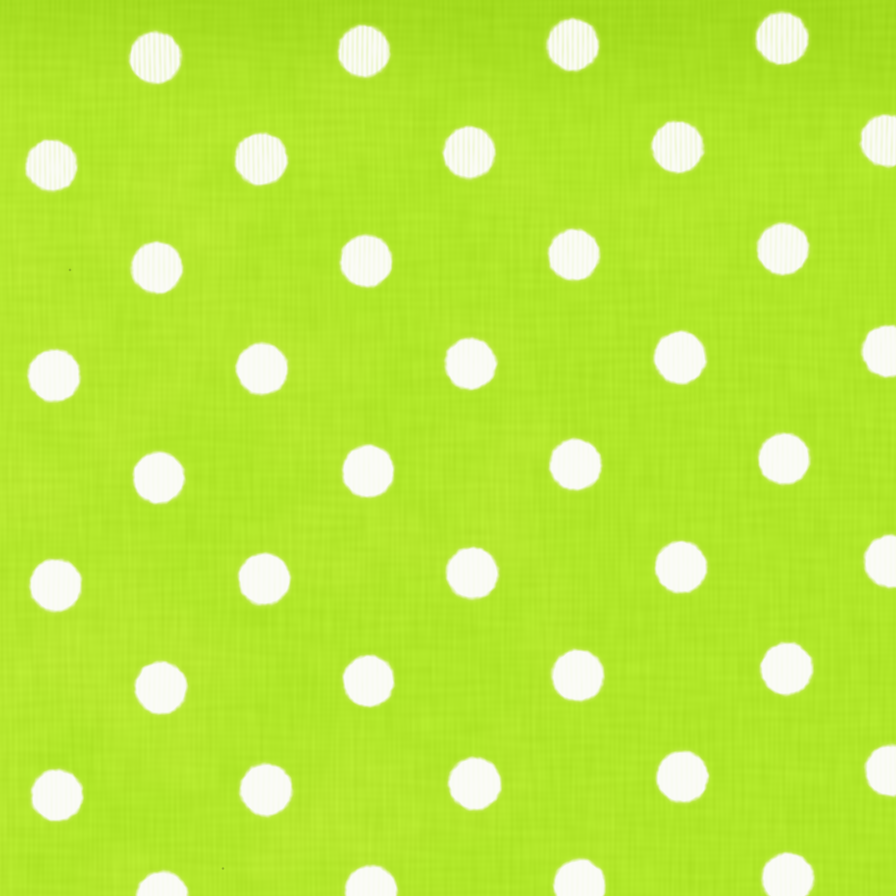
Write a WebGL 2 fragment shader that draws this pattern.

```glsl
#version 300 es
precision highp float;
// Lime cotton printed with staggered white polka dots on a slightly tilted lattice.
// Two interleaved grids give the nearest dot; gradient noise adds rough edges,
// woven threads, blotchy dye, a shaded upper edge and a few dark specks.

uniform vec2 u_resolution;
out vec4 fragColor;

const vec3 LIME       = vec3(0.692, 0.905, 0.158);
const vec3 LIME_WARM  = vec3(0.728, 0.912, 0.192);
const vec3 LIME_SHADE = vec3(0.630, 0.850, 0.110);
const vec3 HALO       = vec3(0.790, 0.910, 0.370);
const vec3 DOT_WHITE  = vec3(0.984, 0.986, 0.970);
const vec3 SPECK      = vec3(0.420, 0.540, 0.100);

const vec2 STEP_ACROSS = vec2(0.2328, 0.0069);
const vec2 STEP_UP     = vec2(-0.0018, 0.2344);
const vec2 ANCHOR      = vec2(0.4102, 0.4740);
const float DOT_RADIUS = 0.0290;
const float THREADS    = 180.0;

vec2 hash22(vec2 p) {
    vec3 q = fract(vec3(p.xyx) * vec3(0.1031, 0.1030, 0.0973));
    q += dot(q, q.yzx + 33.33);
    return fract((q.xx + q.yz) * q.zy);
}

float gradientAt(vec2 cell, vec2 corner, vec2 f) {
    float angle = 6.28319 * hash22(cell + corner + 71.0).x;
    return dot(vec2(cos(angle), sin(angle)), f - corner);
}

// Gradient noise, roughly -0.7 to 0.7
float gradientNoise(vec2 p) {
    vec2 i = floor(p), f = p - i;
    vec2 w = f * f * f * (f * (f * 6.0 - 15.0) + 10.0);
    float low  = mix(gradientAt(i, vec2(0, 0), f), gradientAt(i, vec2(1, 0), f), w.x);
    float high = mix(gradientAt(i, vec2(0, 1), f), gradientAt(i, vec2(1, 1), f), w.x);
    return mix(low, high, w.y);
}

// Signed distance to the nearest dot of one grid, with small per-dot variation
float dotGrid(vec2 p, vec2 offset, mat2 lattice) {
    vec2 cell = inverse(lattice) * (p - ANCHOR) - offset;
    vec2 id = floor(cell + 0.5);
    vec2 vary = hash22(id + offset * 9.0 + 40.0) - 0.5;
    vec2 local = lattice * (cell - id) - 0.0014 * vary;
    return length(local) - DOT_RADIUS - 0.0006 * vary.x;
}

// Vertical yarns, unevenly spaced and broken along their length
float yarn(vec2 p) {
    float drift = 0.7 * gradientNoise(p * vec2(14.0, 5.0));
    float wave = 0.5 + 0.5 * cos(6.28319 * (p.x * THREADS + drift));
    return wave * (0.75 + 0.7 * gradientNoise(p * vec2(THREADS, 45.0)));
}

// Sparse specks, at most one in each cell of a coarse grid
float specks(vec2 p, float cells, float pixel) {
    vec2 id = floor(p * cells);
    vec2 place = 0.2 + 0.6 * hash22(id + 5.0);
    float present = step(0.95, hash22(id + 19.0).x);
    float d = length(p - (id + place) / cells) - 0.0012;
    return present * (1.0 - smoothstep(-pixel, pixel, d));
}

vec3 dyedCloth(vec2 p, float threads, float shade) {
    float blotch = gradientNoise(p * 6.0) + 0.6 * gradientNoise(p * 17.0);
    float warmth = 0.65 - 1.1 * p.x + 0.9 * blotch;
    vec3 cloth = mix(LIME, LIME_WARM, clamp(warmth, 0.0, 1.0));
    cloth = mix(cloth, LIME_SHADE, shade * (0.75 + 0.35 * threads));
    // Fine streaks along both directions of the weave
    float warp = gradientNoise(p * vec2(190.0, 18.0));
    float weft = gradientNoise(p * vec2(16.0, 150.0));
    return cloth + 0.022 * warp + 0.018 * weft + 0.010 * (threads - 0.4);
}

void main() {
    vec2 p = gl_FragCoord.xy / u_resolution.y;
    float pixel = 1.0 / u_resolution.y;

    // Cloth, darker toward the top and most of all at the top right
    float threads = yarn(p);
    float shade = smoothstep(0.84, 1.02, p.y + 0.05 * (p.x - 0.5));
    vec3 color = dyedCloth(p, threads, shade);
    color = mix(color, SPECK, 0.6 * specks(p, 9.0, pixel));

    // Printed dots with a rough, slightly bled outline
    mat2 lattice = mat2(STEP_ACROSS, STEP_UP);
    float d = min(dotGrid(p, vec2(0.0), lattice), dotGrid(p, vec2(0.5), lattice));
    d += 0.0016 * gradientNoise(p * 85.0) + 0.0010 * gradientNoise(p * 190.0);
    float halo = 1.0 - smoothstep(0.0, 0.0055, d);
    float ink = 1.0 - smoothstep(-0.0022 - pixel * 0.5, 0.0016 + pixel * 0.5, d);

    // Green shows between yarns, more strongly near the shaded top
    float gaps = threads * (0.05 + 0.22 * smoothstep(0.55, 1.0, p.y));
    vec3 white = mix(DOT_WHITE, HALO, gaps);
    color = mix(color, HALO, 0.45 * halo);
    color = mix(color, white, ink);

    fragColor = vec4(clamp(color, 0.0, 1.0), 1.0);
}
```
